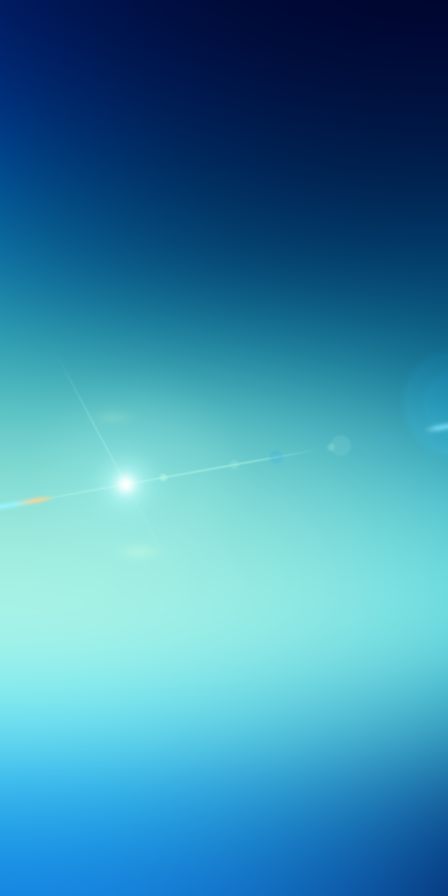
Reproduce this background procedurally as a Shadertoy shader.

```glsl
// Deep blue to aqua gradient sky with a bright lens flare and a tilted row of ghosts.

const vec3 LEFT_STOPS[11] = vec3[11](
    vec3(0.00, 0.10, 0.37), vec3(0.00, 0.17, 0.47), vec3(0.00, 0.30, 0.56),
    vec3(0.06, 0.46, 0.64), vec3(0.22, 0.66, 0.71), vec3(0.46, 0.83, 0.81),
    vec3(0.62, 0.92, 0.87), vec3(0.67, 0.96, 0.91), vec3(0.46, 0.90, 0.94),
    vec3(0.16, 0.67, 0.92), vec3(0.08, 0.51, 0.88));

const vec3 RIGHT_STOPS[11] = vec3[11](
    vec3(0.00, 0.02, 0.18), vec3(0.00, 0.06, 0.24), vec3(0.00, 0.13, 0.31),
    vec3(0.01, 0.25, 0.43), vec3(0.07, 0.43, 0.56), vec3(0.23, 0.66, 0.74),
    vec3(0.40, 0.83, 0.85), vec3(0.45, 0.88, 0.89), vec3(0.24, 0.67, 0.78),
    vec3(0.07, 0.36, 0.61), vec3(0.02, 0.22, 0.50));

// Ghosts: distance along the axis, radius, strength, blueness
const vec4 GHOSTS[6] = vec4[6](
    vec4(0.085, 0.008, 0.42, 0.0), vec4(0.246, 0.010, 0.26, 0.2),
    vec4(0.341, 0.015, 0.22, 1.0), vec4(0.465, 0.008, 0.20, 0.0),
    vec4(0.487, 0.023, 0.20, 0.4), vec4(0.585, 0.010, 0.14, 0.9));

float bell(float x, float width) {
    return exp(-x * x / (width * width));
}

float disc(vec2 p, float radius, float blur) {
    return 1.0 - smoothstep(radius - blur, radius + blur, length(p));
}

// Smooth vertical blend of the stops, depth running from top to bottom
vec3 sky(vec2 uv) {
    float depth = 1.0 - uv.y;
    float f = depth * 10.0;
    int i = int(floor(f + 0.5));
    float t = f - float(i);
    int above = max(i - 1, 0), below = min(i + 1, 10);
    vec3 w = vec3(0.5 * (0.5 - t) * (0.5 - t), 0.75 - t * t, 0.5 * (0.5 + t) * (0.5 + t));
    vec3 left = w.x * LEFT_STOPS[above] + w.y * LEFT_STOPS[i] + w.z * LEFT_STOPS[below];
    vec3 right = w.x * RIGHT_STOPS[above] + w.y * RIGHT_STOPS[i] + w.z * RIGHT_STOPS[below];
    // The dark side reaches far left at the top, the light side far right below
    float across = mix(1.0 - pow(1.0 - uv.x, 2.2), uv.x * uv.x, smoothstep(0.26, 0.5, depth));
    return mix(left, right, across);
}

void mainImage(out vec4 fragColor, in vec2 fragCoord) {
    vec2 uv = fragCoord / iResolution.xy;
    vec2 p = uv * vec2(1.0, 2.0);
    vec3 color = sky(uv);

    // Flare space: x along the tilted axis, y across it
    vec2 fromSun = p - vec2(0.281, 0.919);
    vec2 axis = normalize(vec2(1.0, 0.18));
    vec2 q = vec2(dot(fromSun, axis), dot(fromSun, vec2(-axis.y, axis.x)));
    float r = length(fromSun);

    // Wide halo and its faint warm arcs
    color = mix(color, vec3(0.72, 0.97, 0.94), 0.10 * disc(fromSun - vec2(0.03, 0.0), 0.20, 0.07));
    float arcs = bell(fromSun.x + 0.03, 0.035) * bell(fromSun.y - 0.150, 0.014)
               + bell(fromSun.x - 0.03, 0.040) * bell(fromSun.y + 0.150, 0.016);
    color += vec3(0.07, 0.03, 0.0) * arcs;

    // Thin streak along the axis
    float streak = smoothstep(-0.29, -0.05, q.x) * (1.0 - smoothstep(0.25, 0.47, q.x));
    color = mix(color, vec3(0.75, 1.0, 0.92), 0.38 * streak * bell(q.y, 0.0028));

    // Diagonal ray through the source, stronger upward
    vec2 rayDir = normalize(vec2(-0.47, 0.88));
    float along = dot(fromSun, rayDir);
    float off = dot(fromSun, vec2(rayDir.y, -rayDir.x));
    float ray = along > 0.0 ? 0.26 * (1.0 - smoothstep(0.08, 0.37, along))
                            : 0.12 * (1.0 - smoothstep(0.10, 0.29, -along));
    color = mix(color, vec3(0.70, 0.98, 0.94), ray * bell(off, 0.0026));

    // Ghost discs
    for (int i = 0; i < 6; i++) {
        vec4 g = GHOSTS[i];
        vec3 tint = mix(vec3(0.80, 1.0, 0.86), vec3(0.22, 0.66, 0.90), g.w);
        color = mix(color, tint, g.z * disc(q - vec2(g.x, 0.0), g.y, 0.004));
    }

    // Prismatic glint at the left edge, cyan fading into orange
    vec3 prism = mix(vec3(0.60, 0.97, 1.0), vec3(1.0, 0.83, 0.58), smoothstep(-0.26, -0.20, q.x));
    float glint = (1.0 - smoothstep(-0.20, -0.155, q.x)) * bell(q.y, 0.0065);
    color = mix(color, prism, 0.8 * glint);

    // Pale glint and blue ring at the right edge
    color = mix(color, vec3(0.55, 0.87, 0.95), 0.6 * smoothstep(0.67, 0.71, q.x) * bell(q.y, 0.008));
    vec2 fromRing = p - vec2(1.02, 1.10);
    color += vec3(0.0, 0.025, 0.04) * disc(fromRing, 0.12, 0.012);
    color += vec3(0.0, 0.015, 0.025) * disc(fromRing, 0.075, 0.010);

    // Source: soft bloom, inner glow and white core
    color = mix(color, vec3(0.60, 0.97, 0.96), 0.38 * exp(-r / 0.075));
    color = mix(color, vec3(0.78, 1.0, 0.99), 0.65 * bell(r, 0.050));
    color = mix(color, vec3(1.0), 0.95 * bell(r, 0.021));

    fragColor = vec4(clamp(color, 0.0, 1.0), 1.0);
}
```
